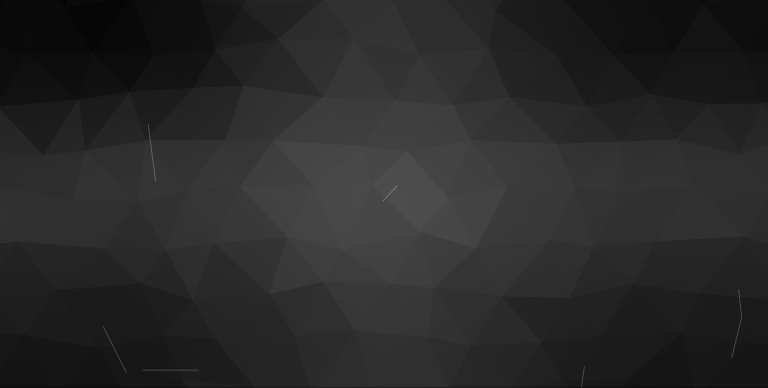
This background is drawn by a WebGL 1 fragment shader. Its source:

```glsl
precision highp float;
uniform vec2 u_resolution;

#define ASPECT 1.985
#define CELL vec2(0.165, 0.125)
#define JITTER 0.48
#define PEAK 0.295
#define SIDE_FALL 0.105
#define VERTICAL_FALL 0.11
#define FACET_NOISE 0.022
#define LINE_WIDTH 0.0022
#define LINE_GAIN 0.2

float hash(vec2 p) {
  return fract(sin(dot(p, vec2(127.1, 311.7))) * 43758.5453);
}

// Mesh vertex: staggered rows with random offsets
vec2 vertex(vec2 id) {
  vec2 jitter = vec2(hash(id), hash(id + 57.3)) - 0.5;
  float stagger = 0.5 * mod(id.y, 2.0);
  return (id + vec2(stagger, 0.0) + JITTER * jitter) * CELL;
}

// Cross-shaped glow, darker towards the upper corners
float glow(vec2 p) {
  vec2 d = p / vec2(0.5 * ASPECT, 0.5) - 1.0;
  vec2 fall = 1.0 - exp(-d * d / vec2(0.176, 0.25));
  float corner = smoothstep(0.0, 0.8, d.y) * smoothstep(0.1, 0.6, abs(d.x));
  float leftSide = smoothstep(0.2, -0.8, d.x);
  return PEAK - SIDE_FALL * fall.x - VERTICAL_FALL * fall.y
       - corner * (0.025 + 0.03 * leftSide);
}

// Signed distance to the left side of an edge
float edgeSide(vec2 p, vec2 a, vec2 b) {
  vec2 e = normalize(b - a);
  return e.x * (p.y - a.y) - e.y * (p.x - a.x);
}

// Facet as (shade * coverage, coverage), corners counterclockwise
vec2 facet(vec2 p, vec2 a, vec2 b, vec2 c, float seed, float px) {
  float inside = min(edgeSide(p, a, b), min(edgeSide(p, b, c), edgeSide(p, c, a)));
  float cover = clamp(0.5 + inside / px, 0.0, 1.0);
  vec2 middle = (a + b + c) / 3.0;
  float shade = mix(glow(middle), glow(p), 0.25) + FACET_NOISE * (seed - 0.5);
  return vec2(shade, 1.0) * cover;
}

// Thin line from ends.xy to ends.zw
float hairline(vec2 p, vec4 ends, float px) {
  vec2 v = ends.zw - ends.xy;
  vec2 q = p - ends.xy;
  float t = clamp(dot(q, v) / dot(v, v), 0.0, 1.0);
  float d = length(q - v * t);
  return clamp((0.5 * LINE_WIDTH - d) / px + 0.5, 0.0, 1.0);
}

void main() {
  vec2 p = gl_FragCoord.xy / u_resolution * vec2(ASPECT, 1.0);
  float px = 1.0 / u_resolution.y;

  // Triangle mesh: split each nearby quad along its shorter diagonal
  vec2 base = floor(p / CELL);
  vec2 sum = vec2(glow(p), 1.0) * 0.001;
  for (int j = -1; j <= 1; j++) {
    for (int i = -2; i <= 1; i++) {
      vec2 id = base + vec2(float(i), float(j));
      vec2 a = vertex(id);
      vec2 b = vertex(id + vec2(1.0, 0.0));
      vec2 c = vertex(id + vec2(1.0, 1.0));
      vec2 d = vertex(id + vec2(0.0, 1.0));
      float s1 = hash(id + 13.7);
      float s2 = hash(id + 91.1);
      if (distance(a, c) < distance(b, d)) {
        sum += facet(p, a, b, c, s1, px) + facet(p, a, c, d, s2, px);
      } else {
        sum += facet(p, a, b, d, s1, px) + facet(p, b, c, d, s2, px);
      }
    }
  }
  float shade = sum.x / sum.y;

  // Stray bright hairlines
  float lines = hairline(p, vec4(0.383, 0.679, 0.402, 0.534), px);
  lines = max(lines, hairline(p, vec4(0.990, 0.482, 1.026, 0.521), px));
  lines = max(lines, hairline(p, vec4(0.267, 0.158, 0.326, 0.041), px));
  lines = max(lines, hairline(p, vec4(0.370, 0.046, 0.513, 0.046), px));
  lines = max(lines, hairline(p, vec4(1.909, 0.254, 1.917, 0.181), px));
  lines = max(lines, hairline(p, vec4(1.917, 0.181, 1.891, 0.078), px));
  lines = max(lines, hairline(p, vec4(1.510, 0.054, 1.503, 0.003), px));
  shade += LINE_GAIN * lines;

  // Dark lower rim
  shade *= mix(0.7, 1.0, smoothstep(0.0, 0.006, p.y));
  gl_FragColor = vec4(vec3(shade), 1.0);
}
```
